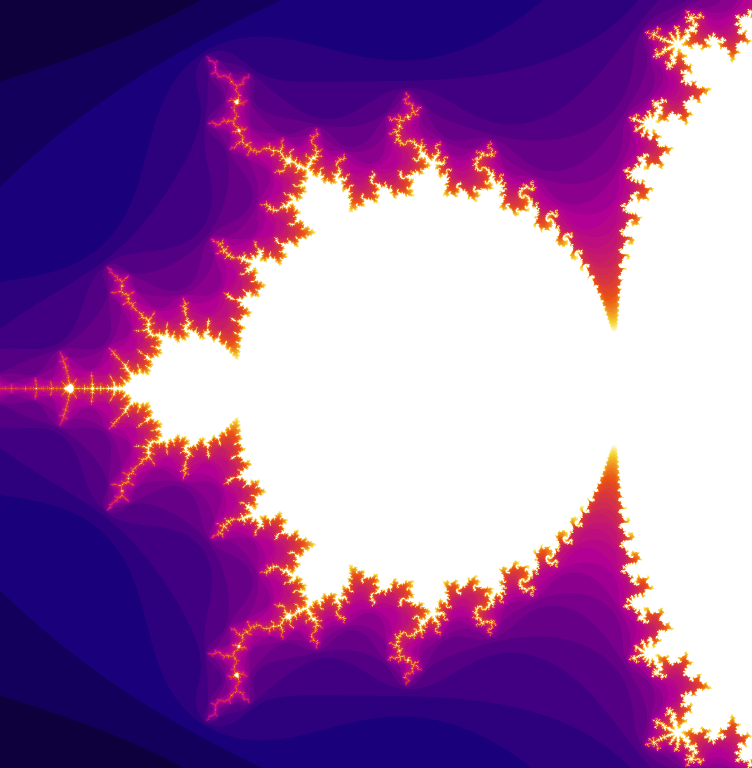
Give the GLSL for this background, as a Shadertoy shader.

```glsl
// Escape-time fractal: white set on a banded indigo, magenta and gold field.

const int MAX_STEPS = 40;
const int SAMPLES = 2;                      // per axis, for smooth edges
const vec2 VIEW_CENTER = vec2(-1.0705, 0.006);
const float VIEW_HEIGHT = 1.0213;

const vec3 BLACK   = vec3(0.0);
const vec3 INDIGO  = vec3(0.10, 0.00, 0.48);
const vec3 MAGENTA = vec3(0.70, 0.00, 0.58);
const vec3 ORANGE  = vec3(0.92, 0.32, 0.08);
const vec3 GOLD    = vec3(0.96, 0.85, 0.20);
const vec3 WHITE   = vec3(1.0);

// Position of t between two stops, limited to 0..1
float span(float start, float end, float t) {
    return clamp((t - start) / (end - start), 0.0, 1.0);
}

// Piecewise linear colour ramp
vec3 heatRamp(float t) {
    vec3 color = mix(BLACK, INDIGO, span(0.0, 0.1, t));
    color = mix(color, MAGENTA, span(0.1, 0.3, t));
    color = mix(color, ORANGE, span(0.3, 0.6, t));
    color = mix(color, GOLD, span(0.6, 0.85, t));
    return mix(color, WHITE, span(0.85, 1.0, t));
}

// Share of the allowed steps that z = z*z + c stays within radius 2
float escapeShare(vec2 c, int maxSteps) {
    vec2 z = vec2(0.0);
    int steps = 0;
    for (int i = 0; i < maxSteps; i++) {
        z = vec2(z.x * z.x - z.y * z.y, 2.0 * z.x * z.y) + c;
        if (dot(z, z) > 4.0) break;
        steps++;
    }
    return float(steps) / float(maxSteps);
}

// Canvas position to the complex plane
vec2 toPlane(vec2 position, vec2 canvas) {
    return VIEW_CENTER + VIEW_HEIGHT * (position - 0.5 * canvas) / canvas.y;
}

void mainImage(out vec4 fragColor, in vec2 fragCoord) {
    vec3 total = vec3(0.0);

    // Average a small grid of samples inside each pixel
    for (int j = 0; j < SAMPLES; j++) {
        for (int i = 0; i < SAMPLES; i++) {
            vec2 offset = (vec2(i, j) + 0.5) / float(SAMPLES) - 0.5;
            vec2 c = toPlane(fragCoord + offset, iResolution.xy);
            total += heatRamp(escapeShare(c, MAX_STEPS));
        }
    }
    fragColor = vec4(total / float(SAMPLES * SAMPLES), 1.0);
}
```
